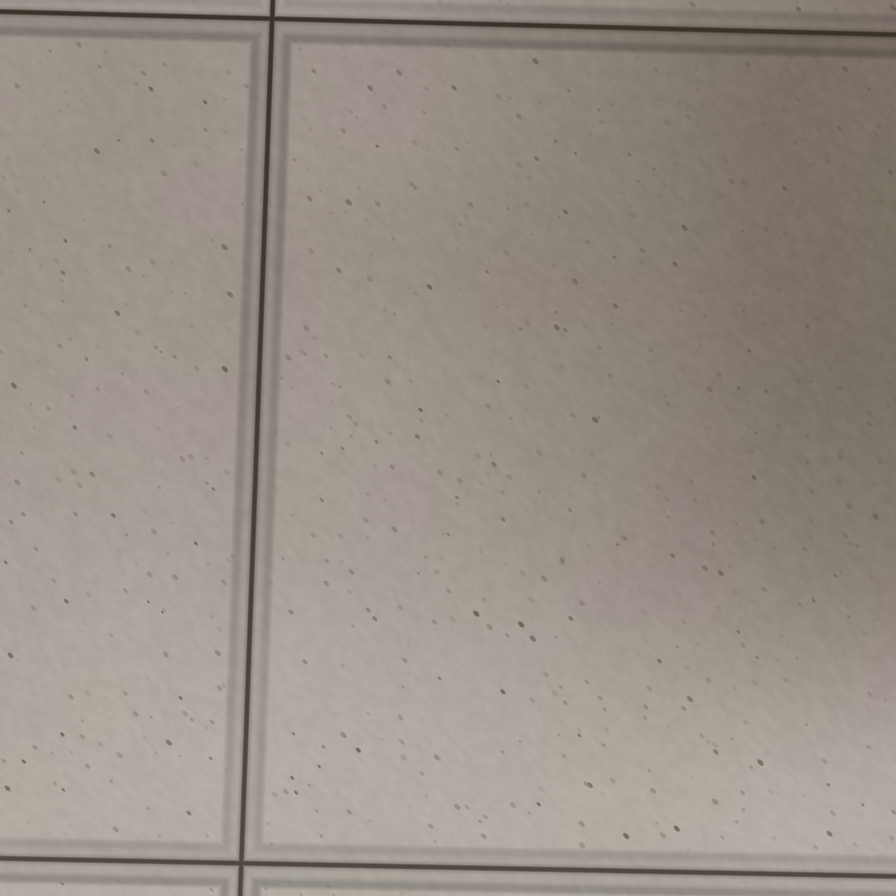
Reproduce this texture procedurally as a WebGL 1 fragment shader.

```glsl
precision highp float;

// Speckled ceiling panels in a slightly skewed grid: dark seams, a flat rail
// and a soft recessed groove around each panel. Uneven room light, fine
// slanted grain and sparse pits are layered from hash and value noise.

uniform vec2 u_resolution;

const vec3 SHADED = vec3(0.49, 0.45, 0.41);
const vec3 LIT = vec3(0.70, 0.67, 0.64);
const vec3 SEAM = vec3(0.22, 0.19, 0.15);
const vec3 PIT = vec3(0.38, 0.34, 0.30);
const float PANEL = 0.945;

float hash(vec2 p) {
  vec3 q = fract(vec3(p.xyx) * 0.1031);
  q += dot(q, q.yzx + 33.33);
  return fract((q.x + q.y) * q.z);
}

float noise(vec2 p) {
  vec2 i = floor(p);
  vec2 f = fract(p);
  f = f * f * (3.0 - 2.0 * f);
  float low = mix(hash(i), hash(i + vec2(1.0, 0.0)), f.x);
  float high = mix(hash(i + vec2(0.0, 1.0)), hash(i + 1.0), f.x);
  return mix(low, high, f.y);
}

// Axes along and across the slanted grain
vec2 slant(vec2 p) {
  return vec2(p.x - p.y, p.x + p.y) * 0.7071;
}

// Skewed canvas position in panel units, whole numbers on the seams
vec2 panelSpace(vec2 p) {
  float u = p.x - 0.268 - 0.0365 * p.y;
  float v = p.y - 0.042 + 0.02 * p.x + 0.006 * p.x * p.y;
  return vec2(u, v) / PANEL;
}

// Room light: brighter below, with a shadow towards the right
float roomLight(vec2 p) {
  float lower = 1.0 - smoothstep(0.05, 0.75, p.y);
  float shadow = smoothstep(0.3, 1.08, p.x) * smoothstep(0.06, 0.45, p.y);
  return 0.58 + 0.42 * lower - 0.72 * shadow;
}

// Soft band centred on a given distance
float band(float d, float centre, float halfWidth, float soft) {
  return 1.0 - smoothstep(halfWidth - soft, halfWidth + soft, abs(d - centre));
}

// Sparse elongated pits, at most one in each cell
float pits(vec2 p, float cells, float density, float soft) {
  vec2 cell = floor(p * cells);
  float result = 0.0;
  for (int j = -1; j <= 1; j++) {
    for (int i = -1; i <= 1; i++) {
      vec2 id = cell + vec2(float(i), float(j));
      vec2 jitter = vec2(hash(id + 11.3), hash(id + 47.9));
      vec2 offset = slant(p - (id + jitter) / cells);
      float radius = mix(0.0012, 0.0030, hash(id + 83.1));
      float d = length(offset * vec2(0.7, 1.2));
      float spot = 1.0 - smoothstep(radius - soft, radius + soft, d);
      float present = step(hash(id + 5.7), density);
      result = max(result, spot * present * mix(0.2, 0.8, hash(id + 29.0)));
    }
  }
  return result;
}

void main() {
  vec2 p = gl_FragCoord.xy / u_resolution;
  float pixel = 1.0 / min(u_resolution.x, u_resolution.y);
  vec2 grid = panelSpace(p);
  vec2 id = floor(grid);
  vec2 f = fract(grid);

  // Board colour under the light, with broad mottling
  float light = roomLight(p) + 0.22 * max(id.y, 0.0);
  light += 0.08 * (noise(p * 7.0 + id * 3.0) - 0.5);
  vec3 color = mix(SHADED, LIT, clamp(light, -0.05, 1.12));
  color += vec3(0.012, -0.006, 0.014) * (noise(p * 9.0 + 20.0) - 0.5);

  // Slanted grain, fine grit and pits
  vec2 grain = slant(p);
  color += 0.022 * (noise(grain * vec2(75.0, 150.0) + 90.0) - 0.5);
  color += 0.016 * (noise(grain * vec2(190.0, 260.0) + 200.0) - 0.5);
  float soft = max(0.0009, 0.7 * pixel);
  float specks = pits(p, 24.0, 0.42, soft);
  specks = max(specks, 0.45 * pits(p + 3.0, 43.0, 0.30, soft));

  // Rail and groove follow the inside of every panel
  vec2 nearEdge = f * PANEL;
  vec2 farEdge = (1.0 - f) * PANEL;
  farEdge.y -= 0.004;
  float inset = min(min(nearEdge.x, farEdge.x), min(nearEdge.y, farEdge.y));
  float board = smoothstep(0.017, 0.026, inset);
  color = mix(color, PIT, specks * board);
  float groove = band(inset, 0.0175, 0.005, 0.0035);
  float rail = 1.0 - smoothstep(0.010, 0.014, inset);
  color *= 1.0 - 0.19 * groove * mix(0.6, 1.0, f.y) - 0.05 * rail;

  // Seams: a soft shadow around a thin dark gap
  vec2 gap = min(f, 1.0 - f) * PANEL;
  float seam = min(gap.x, gap.y);
  float edge = max(0.0013, pixel);
  float line = 1.0 - smoothstep(0.0026 - edge, 0.0026 + edge, seam);
  color *= 1.0 - 0.16 * (1.0 - smoothstep(0.002, 0.008, seam));
  color = mix(color, SEAM, line * mix(0.72, 0.97, p.y));

  gl_FragColor = vec4(clamp(color, 0.0, 1.0), 1.0);
}
```
